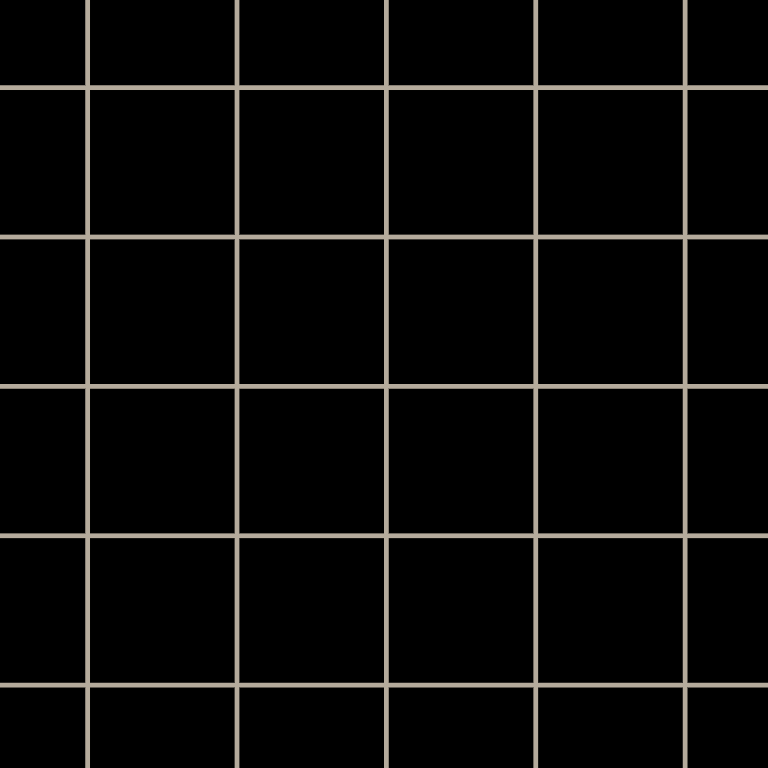
Give the GLSL for this pattern, as a WebGL 1 fragment shader.

```glsl
precision highp float;
// A plain square grid of thin, warm grey lines on a black ground.
// The distance to the nearest line is found per axis by a repeat,
// then turned into pixel coverage for smooth edges.

uniform vec2 u_resolution;

// All lengths are fractions of the canvas.
const float CELL_SIZE = 0.1945;
const float LINE_WIDTH = 0.0062;
const vec2 GRID_CROSSING = vec2(0.5031, 0.4969);
const vec3 GROUND_COLOR = vec3(0.0);
const vec3 LINE_COLOR = vec3(0.71, 0.67, 0.61);

// Distance on each axis to the centre of the nearest grid line.
vec2 gridDistance(vec2 point) {
  vec2 cell = (point - GRID_CROSSING) / CELL_SIZE;
  return abs(fract(cell + 0.5) - 0.5) * CELL_SIZE;
}

// Share of a pixel covered by a line, filtered over one pixel.
vec2 lineCoverage(vec2 lineDistance, float pixelSize) {
  return clamp((0.5 * LINE_WIDTH - lineDistance) / pixelSize + 0.5, 0.0, 1.0);
}

void main() {
  float canvasSize = min(u_resolution.x, u_resolution.y);
  vec2 point = (gl_FragCoord.xy - 0.5 * u_resolution) / canvasSize + 0.5;

  // Vertical and horizontal lines share one flat colour.
  vec2 coverage = lineCoverage(gridDistance(point), 1.0 / canvasSize);
  float grid = max(coverage.x, coverage.y);

  gl_FragColor = vec4(mix(GROUND_COLOR, LINE_COLOR, grid), 1.0);
}
```
